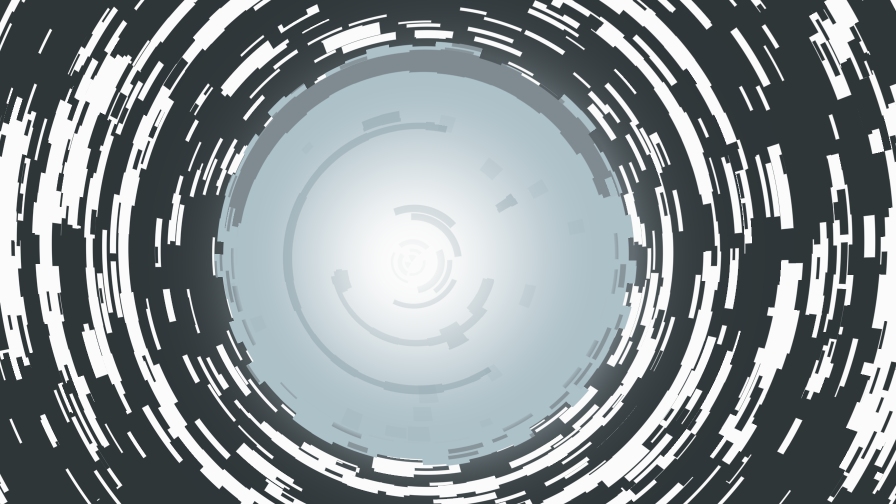
This background is drawn by a Shadertoy shader. Its source:

```glsl
// A bright pale disc seen through a tunnel of broken black and white rings.
// Polar coordinates with a drifting centre carry long jagged arcs, hashed
// ring shards and a soft radial glow; four samples per pixel smooth the edges.

const float PI = 3.14159;
const float TAU = 6.28318;

// Layout, in canvas heights from the middle of the canvas
const vec2 GLOW_CENTER = vec2(-0.072, -0.021);
const vec2 OUTER_CENTER = vec2(0.0, 0.022);
const float OUTER_RADIUS = 0.85;
const float DISC_RADIUS = 0.412;
const float DISC_JAG = 0.022;

// Colours
const vec3 WHITE = vec3(0.985);
const vec3 DARK = vec3(0.18, 0.21, 0.22);
const vec3 GREY = vec3(0.47, 0.51, 0.53);
const vec3 DISC_EDGE = vec3(0.68, 0.755, 0.785);
const vec3 PALE_INK = vec3(0.56, 0.64, 0.67);

// Arcs: radius, half width, middle angle, half angle
const vec4 WHITE_ARCS[11] = vec4[11](
    vec4(0.890, 0.032, 3.14, 0.29), vec4(0.790, 0.024, 3.12, 0.40),
    vec4(0.742, 0.022, 2.85, 0.24), vec4(0.695, 0.009, 2.95, 0.60),
    vec4(0.620, 0.014, 3.00, 2.75), vec4(0.555, 0.012, 0.10, 1.10),
    vec4(0.475, 0.011, 5.25, 1.40), vec4(0.790, 0.016, -0.08, 0.28),
    vec4(0.695, 0.022, -0.35, 0.28), vec4(0.915, 0.048, -0.12, 0.38),
    vec4(0.880, 0.030, 0.49, 0.07));

const vec4 PALE_ARCS[7] = vec4[7](
    vec4(0.262, 0.008, 3.32, 1.75), vec4(0.283, 0.012, 1.85, 0.15),
    vec4(0.165, 0.007, 4.50, 1.10), vec4(0.150, 0.018, 3.41, 0.14),
    vec4(0.168, 0.028, -1.11, 0.12), vec4(0.150, 0.014, -0.50, 0.26),
    vec4(0.207, 0.018, 0.56, 0.05));

float hash(vec2 p) {
    return fract(sin(dot(p, vec2(127.1, 311.7))) * 43758.5453);
}

float fill(float d) {
    float soft = 0.5 / iResolution.y;
    return 1.0 - smoothstep(-soft, soft, d);
}

// Radius and angle about a centre that drifts with the radius
vec2 tunnelPolar(vec2 p) {
    vec2 q = p - GLOW_CENTER;
    for (int i = 0; i < 4; i++) {
        float t = pow(length(q) / OUTER_RADIUS, 1.3);
        q = p - mix(GLOW_CENTER, OUTER_CENTER, min(t, 1.2));
    }
    return vec2(length(q), atan(q.y, q.x));
}

// One arc whose width and ends change in random steps
float arcMask(vec2 polar, vec4 arc, float jag) {
    float turn = mod(polar.y - arc.z + PI, TAU) - PI;
    float stepId = floor(turn * arc.x * 17.0);
    float width = arc.y * (1.0 + jag * (hash(vec2(stepId, arc.x * 91.0)) - 0.5));
    float end = arc.w * (1.0 + 0.5 * jag * (hash(vec2(floor(polar.x * 75.0), arc.z)) - 0.5));
    return fill(max(abs(polar.x - arc.x) - width, (abs(turn) - end) * polar.x));
}

// Random bent boxes on a grid of rings and angular cells
float shards(vec2 polar, float rings, float cellLength, float density, float seed) {
    float ring = floor(polar.x * rings);
    float count = max(3.0, floor(TAU * (ring + 0.5) / rings / cellLength));
    float along = (polar.y / TAU + 0.5) * count + hash(vec2(ring, seed));
    vec2 id = vec2(mod(floor(along), count) + seed * 7.0, ring);
    vec2 cell = abs(vec2(fract(polar.x * rings), fract(along)) - 0.5);
    float thickness = 0.16 + 0.34 * hash(id + 3.7);
    float span = 0.22 + 0.28 * hash(id + 9.2);
    float d = max((cell.x - thickness) / rings, (cell.y - span) * cellLength);
    return fill(d) * step(hash(id), density);
}

// Black and white rings around the disc
vec3 tunnelColor(vec2 polar) {
    float r = polar.x;
    float ink = 0.0;
    for (int i = 0; i < 11; i++) ink = max(ink, arcMask(polar, WHITE_ARCS[i], 0.7));
    float rim = 1.0 - smoothstep(0.46, 0.58, r);
    ink = max(ink, shards(polar, 34.0, 0.17, 0.17, 1.0));
    ink = max(ink, shards(polar, 63.0, 0.13, 0.13 + 0.12 * rim, 2.0));
    ink *= 1.0 - shards(polar, 41.0, 0.10, 0.13, 3.0);
    ink *= 1.0 - shards(polar, 85.0, 0.06, 0.14, 4.0);
    ink = max(ink, shards(polar, 110.0, 0.09, 0.04 + 0.15 * rim, 5.0));
    float halo = exp(-max(r - DISC_RADIUS, 0.0) * 17.0);
    float lowerRight = 0.5 + 0.5 * cos(polar.y + 0.6);
    return mix(mix(DARK, GREY, halo * (0.3 + 0.45 * lowerRight)), WHITE, ink);
}

// Glowing disc with faint arcs and debris
vec3 discColor(vec2 polar) {
    float r = polar.x;
    vec3 color = mix(WHITE, DISC_EDGE, smoothstep(0.03, 0.36, r));
    float ink = 0.0;
    for (int i = 0; i < 7; i++) ink = max(ink, arcMask(polar, PALE_ARCS[i], 0.5));
    color = mix(color, PALE_INK, ink * mix(0.2, 0.5, smoothstep(0.12, 0.27, r)));
    float debris = shards(polar, 24.0, 0.045, 0.09, 6.0) * smoothstep(0.12, 0.16, r);
    color = mix(color, PALE_INK, 0.13 * debris);
    float core = shards(polar, 62.0, 0.14, 0.6, 7.0) * fill(r - 0.112);
    color = mix(color, PALE_INK, core * mix(0.06, 0.28, smoothstep(0.03, 0.11, r)));
    // Grey band over the top and broken flecks along the rim
    float band = arcMask(polar, vec4(0.385, 0.019, 1.65, 1.22), 0.5);
    float flecks = shards(polar, 80.0, 0.07, 0.35, 8.0) * smoothstep(0.37, 0.39, r);
    return mix(color, GREY, max(0.85 * band, 0.7 * flecks));
}

vec3 scene(vec2 p) {
    vec2 polar = tunnelPolar(p);
    float notch = hash(vec2(floor((polar.y + PI) * 9.0), 5.0)) - 0.5;
    float inside = fill(polar.x - DISC_RADIUS - DISC_JAG * notch);
    return mix(tunnelColor(polar), discColor(polar), inside);
}

void mainImage(out vec4 fragColor, in vec2 fragCoord) {
    vec3 color = vec3(0.0);
    for (int i = 0; i < 4; i++) {
        vec2 offset = vec2(i % 2, i / 2) * 0.5 - 0.25;
        color += scene((fragCoord + offset - 0.5 * iResolution.xy) / iResolution.y);
    }
    fragColor = vec4(color / 4.0, 1.0);
}
```
